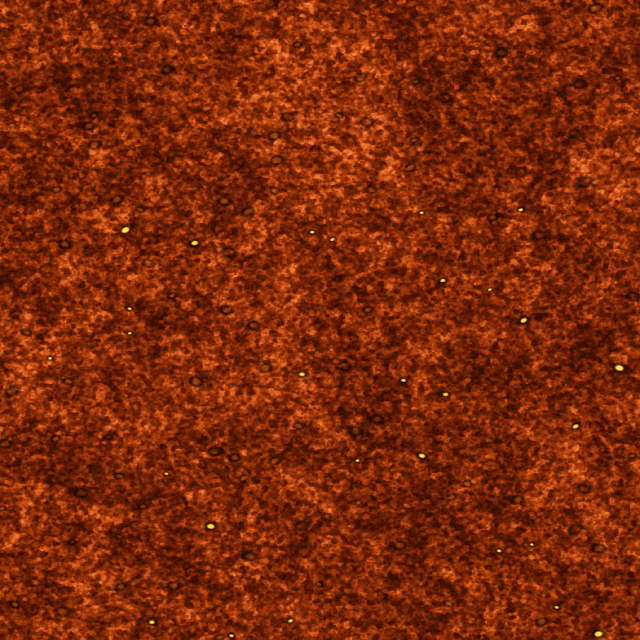
Write a WebGL 2 fragment shader that draws this texture.

```glsl
#version 300 es
precision highp float;

uniform vec2 u_resolution;
out vec4 fragColor;

// Grain layers: cells per canvas and share of the contrast
const vec2 FINEST_CELLS = vec2(265.0, 310.0);
const vec2 FINE_CELLS   = vec2(145.0, 180.0);
const vec2 MEDIUM_CELLS = vec2(62.0, 70.0);
const vec2 CLUMP_CELLS  = vec2(22.0, 20.0);
const vec2 BROAD_CELLS  = vec2(6.0, 5.0);
const float FINEST_GAIN = 0.46;
const float FINE_GAIN   = 0.72;
const float MEDIUM_GAIN = 0.40;
const float CLUMP_GAIN  = 0.26;
const float BROAD_GAIN  = 0.18;
const float GRAIN_FALLOFF = 4.5;
const float CORNER_SHADE  = 0.45;

// Scattered particles
const float PARTICLE_CELLS = 14.0;
const float BRIGHT_SHARE = 0.17;
const float DULL_SHARE   = 0.42;
const float HAZE_SHARE   = 0.10;
const float HAZE_RADIUS  = 0.013;
const float HAZE_GAIN    = 0.9;
const vec2 PARTICLE_STRETCH = vec2(1.3, 0.85);
const vec3 DULL_COLOR = vec3(0.60, 0.27, 0.04);
const vec3 RIM_COLOR  = vec3(0.80, 0.45, 0.06);
const vec3 CORE_COLOR = vec3(1.00, 0.90, 0.36);

// Tone ramp: level in standard deviations and its colour
const int STOPS = 7;
const float LEVELS[STOPS] = float[](-2.5, -1.28, -0.36, 0.39, 1.08, 1.88, 3.0);
const vec3 RAMP[STOPS] = vec3[](
  vec3(0.22, 0.05, 0.00), vec3(0.34, 0.09, 0.01), vec3(0.44, 0.13, 0.02),
  vec3(0.55, 0.18, 0.03), vec3(0.66, 0.23, 0.04), vec3(0.81, 0.33, 0.10),
  vec3(0.94, 0.50, 0.22));

vec3 hash3(vec2 cell, uint seed) {
  uvec3 v = uvec3(ivec3(ivec2(cell), 0)) + uvec3(17u, 59u, seed);
  v = v * 1664525u + 1013904223u;
  v.x += v.y * v.z; v.y += v.z * v.x; v.z += v.x * v.y;
  v ^= v >> 16u;
  v.x += v.y * v.z; v.y += v.z * v.x; v.z += v.x * v.y;
  return vec3(v >> 8u) / 16777216.0;
}

// Soft cellular noise with zero mean and unit variance
float grain(vec2 p, uint seed) {
  vec2 base = floor(p);
  float sum = 0.0, power = 1e-6;
  for (int y = -1; y <= 1; y++)
  for (int x = -1; x <= 1; x++) {
    vec2 cell = base + vec2(x, y);
    vec3 h = hash3(cell, seed);
    vec2 d = cell + h.xy - p;
    float w = exp(-GRAIN_FALLOFF * dot(d, d));
    sum += w * (h.z - 0.5);
    power += w * w;
  }
  return sqrt(12.0) * sum / sqrt(power);
}

vec3 toneColor(float tone) {
  vec3 color = RAMP[0];
  for (int i = 1; i < STOPS; i++)
    color = mix(color, RAMP[i], clamp((tone - LEVELS[i - 1]) / (LEVELS[i] - LEVELS[i - 1]), 0.0, 1.0));
  return color;
}

void main() {
  float side = min(u_resolution.x, u_resolution.y);
  vec2 uv = gl_FragCoord.xy / side;
  float pixel = 1.0 / side;

  // Particles: haze lifts the tone, shade darkens, dull and bright cover
  float haze = 0.0, shade = 0.0, dull = 0.0, rim = 0.0, core = 0.0;
  vec2 base = floor(uv * PARTICLE_CELLS);
  for (int y = -1; y <= 1; y++)
  for (int x = -1; x <= 1; x++) {
    vec2 cell = base + vec2(x, y);
    vec3 h = hash3(cell, 11u), look = hash3(cell, 23u);
    vec2 d = uv - (cell + h.xy) / PARTICLE_CELLS;
    float angle = 0.7 * (look.x - 0.4);
    vec2 q = mat2(cos(angle), -sin(angle), sin(angle), cos(angle)) * d / PARTICLE_STRETCH;
    float dist = length(q);
    if (h.z < BRIGHT_SHARE) {
      float r = mix(0.0022, 0.0058, look.y * look.y);
      float soft = max(pixel, 0.2 * r);
      rim = max(rim, 1.0 - smoothstep(r - soft, r + soft, dist));
      core = max(core, 1.0 - smoothstep(0.75 * r - soft, 0.75 * r + soft, dist));
      shade = max(shade, 0.6 * exp(-pow(dist / (2.1 * r), 4.0)));
    } else if (h.z < BRIGHT_SHARE + DULL_SHARE) {
      float r = mix(0.0028, 0.0055, look.y);
      float ring = (dist - 1.45 * r) / (0.6 * r);
      dull = max(dull, look.z * 0.85 * (1.0 - smoothstep(0.4 * r, 1.2 * r, dist)));
      shade = max(shade, 0.5 * exp(-ring * ring));
    } else if (h.z > 1.0 - HAZE_SHARE) {
      haze += look.y * exp(-dot(d, d) / (HAZE_RADIUS * HAZE_RADIUS));
    }
  }

  // Layered grain with slightly darker upper corners
  float tone = FINEST_GAIN * grain(uv * FINEST_CELLS, 1u)
             + FINE_GAIN * grain(uv * FINE_CELLS, 2u)
             + MEDIUM_GAIN * grain(uv * MEDIUM_CELLS, 3u)
             + CLUMP_GAIN * grain(uv * CLUMP_CELLS, 4u)
             + BROAD_GAIN * grain(uv * BROAD_CELLS, 5u);
  vec2 offCenter = uv - vec2(0.45, 0.40);
  tone += HAZE_GAIN * haze + CORNER_SHADE * (0.18 - dot(offCenter, offCenter));

  vec3 color = toneColor(tone) * (1.0 - shade);
  color = mix(color, DULL_COLOR, dull);
  color = mix(color, RIM_COLOR, rim);
  color = mix(color, CORE_COLOR, core);
  fragColor = vec4(color, 1.0);
}
```
